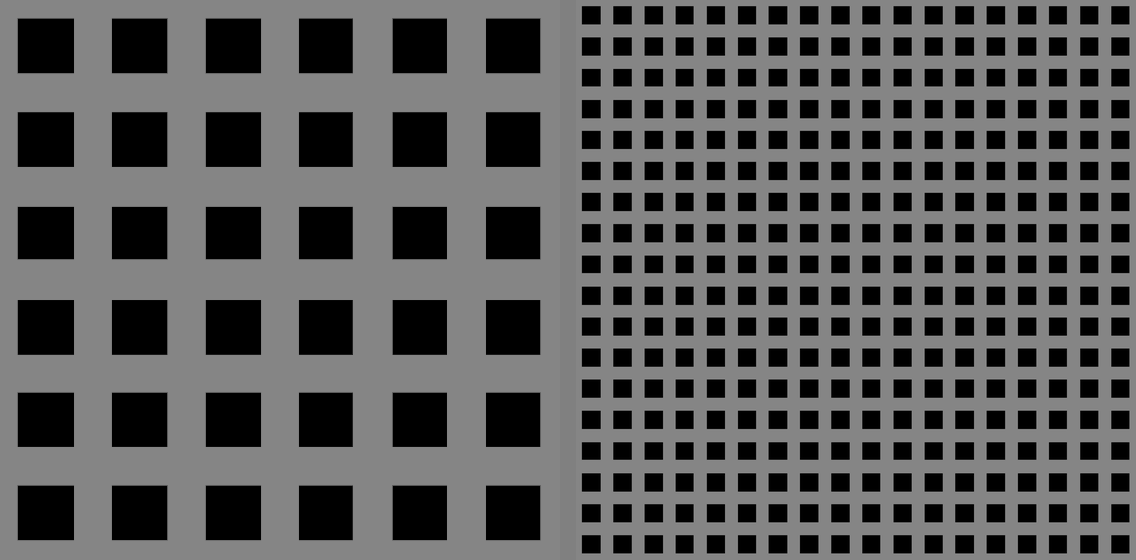
Left: one tile. Right: repeated 3 by 3.
This pattern is drawn by a Shadertoy shader. Its source:

```glsl
// Flat grey lattice with a six by six grid of square black openings, slightly uneven in size.

const float REPEATS = 6.0;
const vec3 LATTICE_GREY = vec3(0.52);
const vec3 OPENING_BLACK = vec3(0.0);
const float EDGE_SOFTNESS = 0.013; // in cells

// Start and end of the openings inside their cell, per column and per row
const vec2 COLUMN_SPAN[6] = vec2[6](
    vec2(0.190, 0.793), vec2(0.199, 0.793), vec2(0.205, 0.797),
    vec2(0.203, 0.779), vec2(0.207, 0.789), vec2(0.207, 0.789));
const vec2 ROW_SPAN[6] = vec2[6](
    vec2(0.212, 0.797), vec2(0.212, 0.793), vec2(0.199, 0.785),
    vec2(0.222, 0.784), vec2(0.212, 0.797), vec2(0.215, 0.801));

// Signed distance to an axis-aligned box given by its spans
float boxDistance(vec2 p, vec2 spanX, vec2 spanY) {
    vec2 low = vec2(spanX.x, spanY.x);
    vec2 high = vec2(spanX.y, spanY.y);
    vec2 d = max(low - p, p - high);
    return length(max(d, 0.0)) + min(max(d.x, d.y), 0.0);
}

void mainImage(out vec4 fragColor, in vec2 fragCoord) {
    // Wrapping cell coordinates
    vec2 grid = fragCoord / iResolution.xy * REPEATS;
    ivec2 cell = ivec2(mod(floor(grid), REPEATS));
    vec2 local = fract(grid);

    // Opening with a softened edge, never thinner than a pixel
    float d = boxDistance(local, COLUMN_SPAN[cell.x], ROW_SPAN[cell.y]);
    float pixel = REPEATS / min(iResolution.x, iResolution.y);
    float halfEdge = 0.5 * max(EDGE_SOFTNESS, pixel);
    float lattice = smoothstep(-halfEdge, halfEdge, d);

    fragColor = vec4(mix(OPENING_BLACK, LATTICE_GREY, lattice), 1.0);
}
```
